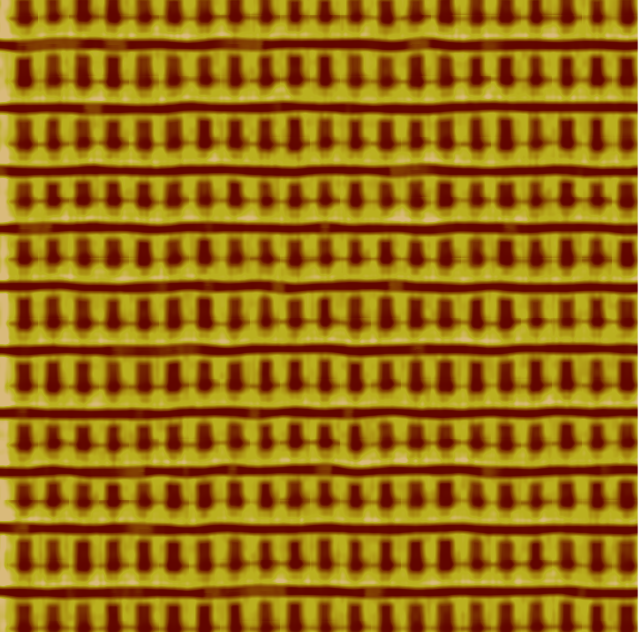
Write a WebGL 1 fragment shader that draws this pattern.

```glsl
precision highp float;

uniform vec2 u_resolution;

const float COLUMNS = 21.2;
const float ROWS = 10.44;
const vec2 FIRST_CELL = vec2(0.773, 0.755);

float hash(vec2 p) {
  vec3 q = fract(vec3(p.xyx) * 0.1031);
  q += dot(q, q.yzx + 33.33);
  return fract((q.x + q.y) * q.z);
}

float noise(vec2 p) {
  vec2 i = floor(p);
  vec2 f = fract(p);
  f = f * f * (3.0 - 2.0 * f);
  float low = mix(hash(i), hash(i + vec2(1.0, 0.0)), f.x);
  float high = mix(hash(i + vec2(0.0, 1.0)), hash(i + vec2(1.0, 1.0)), f.x);
  return mix(low, high, f.y);
}

float bump(float x, float width) {
  return exp(-x * x / (width * width));
}

float band(float x, float halfWidth, float softness) {
  return 1.0 - smoothstep(halfWidth - softness, halfWidth + softness, abs(x));
}

float unite(float a, float b) {
  return 1.0 - (1.0 - a) * (1.0 - b);
}

// Groove position of a row, with a slow drift every four rows
float groovePosition(float row) {
  return row + 0.027 - 0.041 * cos(1.5708 * row);
}

// Height to colour, from dark red through olive to pale sand
vec3 heightColor(float h) {
  vec3 c = mix(vec3(0.38, 0.02, 0.0), vec3(0.51, 0.25, 0.01), smoothstep(0.0, 0.25, h));
  c = mix(c, vec3(0.57, 0.39, 0.03), clamp((h - 0.25) / 0.17, 0.0, 1.0));
  c = mix(c, vec3(0.65, 0.53, 0.06), clamp((h - 0.42) / 0.18, 0.0, 1.0));
  c = mix(c, vec3(0.73, 0.69, 0.12), clamp((h - 0.60) / 0.18, 0.0, 1.0));
  return mix(c, vec3(0.85, 0.73, 0.48), smoothstep(0.82, 1.05, h));
}

// Dark pit: an upright stem with a blob leaning right near its foot
float pitDepth(float x, float below, float above, vec2 cell) {
  float width = 0.17 + 0.07 * hash(vec2(cell.x, 7.0)) + 0.04 * hash(cell);
  float strength = 0.74 + 0.22 * hash(cell + 19.0);
  float stem = band(x, width, 0.15);
  stem *= smoothstep(0.12, 0.25, below) * smoothstep(0.27, 0.41, above);
  float reach = 0.24 + 0.09 * hash(cell + 43.0);
  float blob = bump(x - 0.09, reach) * bump(above - 0.46, 0.11);
  float crossbar = bump(above - 0.45, 0.045) * (0.2 + 0.25 * hash(cell + 61.0));
  return unite(unite(stem * strength, blob * 0.85), crossbar);
}

float surfaceHeight(vec2 uv) {
  vec2 grid = uv * vec2(COLUMNS, ROWS) - FIRST_CELL;
  grid.y += 0.05 * (noise(vec2(grid.x * 0.9, floor(grid.y + 0.5) * 5.0)) - 0.5);

  // Row cell lies between two grooves
  float row = floor(grid.y);
  if (grid.y < groovePosition(row)) row -= 1.0;
  else if (grid.y >= groovePosition(row + 1.0)) row += 1.0;
  float below = grid.y - groovePosition(row);
  float above = groovePosition(row + 1.0) - grid.y;
  float fromGroove = below < above ? below : -above;
  float grooveRow = below < above ? row : row + 1.0;

  // Column cell is centred on its stem
  float column = floor(grid.x + 0.5);
  vec2 cell = vec2(column, row) + 5.0;
  float x = grid.x - column + 0.06 * (hash(vec2(column, 3.0) + 9.0) - 0.5);

  // Raised ground, pale spots and bright rim over each groove
  float grain = noise(grid * vec2(5.0, 7.0)) - 0.5;
  float streak = noise(vec2(grid.x * 9.0, row * 3.0)) - 0.5;
  float patches = noise(grid * vec2(0.8, 1.7) + 31.0);
  float height = 0.77 + 0.12 * grain + 0.08 * streak;
  height -= 0.16 * band(x, 0.2, 0.16) * smoothstep(0.05, 0.25, above);
  height += 0.15 * patches * bump(above - 0.26, 0.08) * (1.0 - band(x, 0.2, 0.2));
  height += (0.06 + 0.17 * patches) * bump(fromGroove + 0.16, 0.045);
  height += 0.25 * (1.0 - smoothstep(0.005, 0.022, uv.x));

  // Pits and long grooves
  float pit = pitDepth(x, below, above, cell);
  pit *= smoothstep(0.004, 0.022, uv.x);
  float wear = noise(vec2(grid.x * 1.3, grooveRow * 7.0 + 2.0));
  float groove = band(fromGroove, 0.085 + 0.025 * (wear - 0.5), 0.05);
  groove *= 0.98 - 0.3 * smoothstep(0.72, 1.0, wear);
  return height * (1.0 - unite(pit, groove)) + 0.04 * grain;
}

void main() {
  vec2 uv = gl_FragCoord.xy / u_resolution;
  uv.y = 1.0 - uv.y;
  vec3 color = heightColor(surfaceHeight(uv));
  // Thin white margin on the right
  color = mix(color, vec3(1.0), smoothstep(0.995, 0.998, uv.x));
  gl_FragColor = vec4(color, 1.0);
}
```
